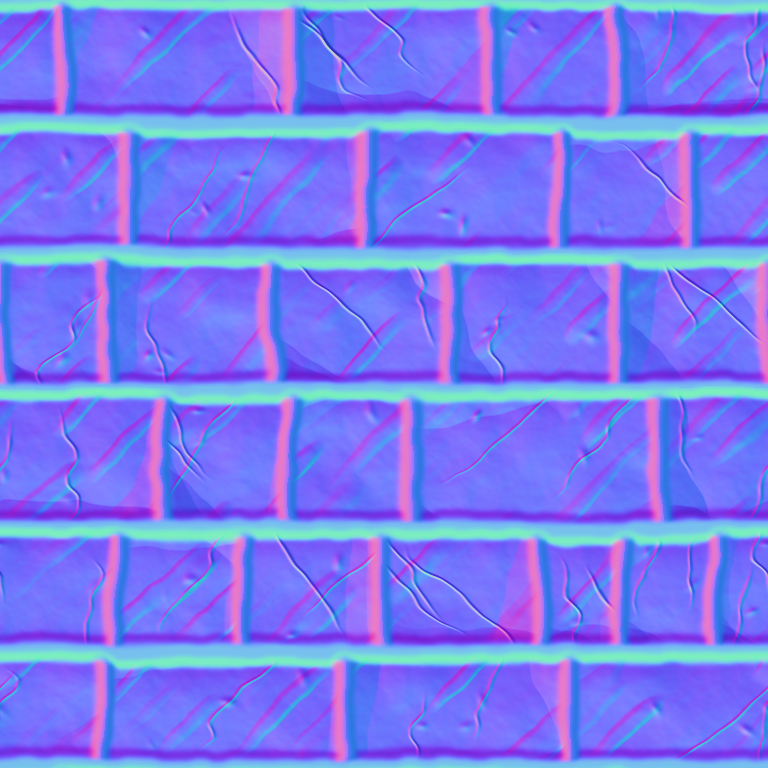
This texture map is drawn by a Shadertoy shader. Its source:

```glsl
const float rowFloor[7] = float[](0., .15, .31, .491, .668, .839, 1.);
const int rowStart[7] = int[](0, 3, 9, 13, 18, 22, 26);
const float joints[26] = float[](
    .129, .443, .737,
    .146, .310, .492, .697, .803, .927,
    .204, .370, .531, .853,
    .133, .348, .577, .803, .997,
    .163, .471, .724, .893,
    .078, .378, .634, .797);

float hash(vec2 p) {
    vec3 a = fract(p.xyx * .1031);
    a += dot(a, a.yzx + 33.33);
    return fract((a.x + a.y) * a.z);
}

// Value noise that wraps after a whole number of cells
float noise(vec2 p, float period) {
    vec2 i = floor(p), f = fract(p);
    f = f * f * f * (f * (f * 6. - 15.) + 10.);
    vec2 a = mod(i, period), b = mod(i + 1., period);
    return mix(mix(hash(a), hash(vec2(b.x, a.y)), f.x),
               mix(hash(vec2(a.x, b.y)), hash(b), f.x), f.y);
}

float bell(float d, float width) {
    return exp(-d * d / (width * width));
}

// Relief of one stone face, q measured from its centre
float stoneHeight(vec2 q, vec2 halfSize, float id) {
    vec2 s = q + vec2(hash(vec2(id, 3.)), hash(vec2(id, 4.))) * 9. + 2.;
    float coarse = noise(s * 14., 512.);
    float h = coarse * .008 + noise(s * 33., 512.) * .0018
            + noise(s * 85., 512.) * .0005 + noise(s * 170., 512.) * .00015;

    // Diagonal scuffs
    vec2 along = vec2(s.x + s.y, s.y - s.x) * .707;
    h -= .004 * smoothstep(.62, .95, noise(along * vec2(9., 42.) + 200., 512.));

    for (int i = 0; i < 3; i++) {
        vec2 key = vec2(id, float(i) * 7. + 11.);
        vec4 r = vec4(hash(key), hash(key + 31.), hash(key + 57.), hash(key + 83.));
        vec2 c = (r.xy * 2. - 1.) * halfSize;

        // Chipped plane falling towards a corner
        float angle = 6.2832 * r.z;
        vec2 dir = vec2(cos(angle), sin(angle));
        float reach = dot(abs(dir), halfSize) * (.5 + .35 * r.w);
        h -= .28 * max(0., dot(q, dir) - reach + (coarse - .5) * .03);

        // Small oval dent
        vec2 d = q - c * .75;
        d = vec2(dot(d, dir), dot(d, vec2(-dir.y, dir.x)) * 1.7);
        h -= .0035 * r.w * bell(length(d), .006 + .005 * r.x);

        // Jagged crack running in from the top or bottom edge
        float jag = (noise(vec2(s.y * 32., id + r.x * 40.), 512.) - .5) * .028;
        float line = q.x - c.x * .8 - (r.w - .5) * 2.4 * q.y - jag;
        float side = r.y > .5 ? 1. : -1.;
        float extent = smoothstep(-.3, .2, q.y * side / halfSize.y + r.z - .45);
        h -= .0026 * step(.48, r.z) * extent * bell(line, .0024);
    }
    return h;
}

void mainImage(out vec4 fragColor, in vec2 fragCoord) {
    vec2 uv = fragCoord / iResolution.xy;
    vec2 wobble = vec2(noise(uv * 10., 10.), noise(uv * 10. + 5.5, 10.)) - .5;
    vec2 ripple = vec2(noise(uv * 44., 44.), noise(uv * 44. + 9.5, 44.)) - .5;
    vec2 p = fract(uv - vec2(.008, .005) + wobble * vec2(.012, .007) + ripple * .004);

    // Find the row, then the stone between two joints
    int row = 0;
    for (int i = 1; i < 6; i++) if (p.y >= rowFloor[i]) row = i;
    int first = rowStart[row], last = rowStart[row + 1] - 1, stone = last;
    float left = joints[last] - 1., right = joints[first];
    for (int i = first; i <= last; i++) {
        if (p.x >= joints[i]) {
            left = joints[i];
            right = i < last ? joints[i + 1] : joints[first] + 1.;
            stone = i;
        }
    }
    float id = float(stone) + 1.;
    vec2 low = vec2(left, rowFloor[row]), high = vec2(right, rowFloor[row + 1]);
    vec2 halfSize = (high - low) * .5, q = p - (low + high) * .5;
    vec2 toLow = p - low, toHigh = high - p;
    float sideGap = min(toLow.x, toHigh.x);
    float drop = .009 * hash(vec2(id, 71.)) * smoothstep(0., .022, sideGap);

    // Tilt of the stone face
    vec2 e = vec2(.0012, 0.);
    vec2 relief = vec2(
        stoneHeight(q - e.xy, halfSize, id) - stoneHeight(q + e.xy, halfSize, id),
        stoneHeight(q - e.yx, halfSize, id) - stoneHeight(q + e.yx, halfSize, id)) / (2. * e.x);
    float inside = smoothstep(.004, .02, min(min(sideGap, toLow.y), toHigh.y - drop));
    vec2 slope = vec2(-.08, -.08) + relief * inside;
    slope.y -= inside * .38 * exp(-max(toHigh.y - drop - .014, 0.) / .024);

    // Right and left flanks
    float flank = smoothstep(.002, .012, toLow.y) * smoothstep(.01, .02, toHigh.y);
    slope.x += 1.5 * flank * bell(toHigh.x - .009, .0068);
    slope.x -= .75 * flank * bell(toLow.x - .007, .0055);

    // Mortar, upper ledge and shaded lower edge
    slope.y += .65 * (1. - smoothstep(0., .011, toLow.y));
    slope.y += .65 * (1. - smoothstep(.004, .012 + drop, toHigh.y));
    slope.y += 1.75 * mix(.4, 1., smoothstep(0., .022, sideGap)) * bell(toHigh.y - .009 - drop, .0062);
    slope.y -= .7 * smoothstep(.004, .016, sideGap) * bell(toLow.y - .015, .006);

    fragColor = vec4(normalize(vec3(slope, 1.)) * .5 + .5, 1.);
}
```
